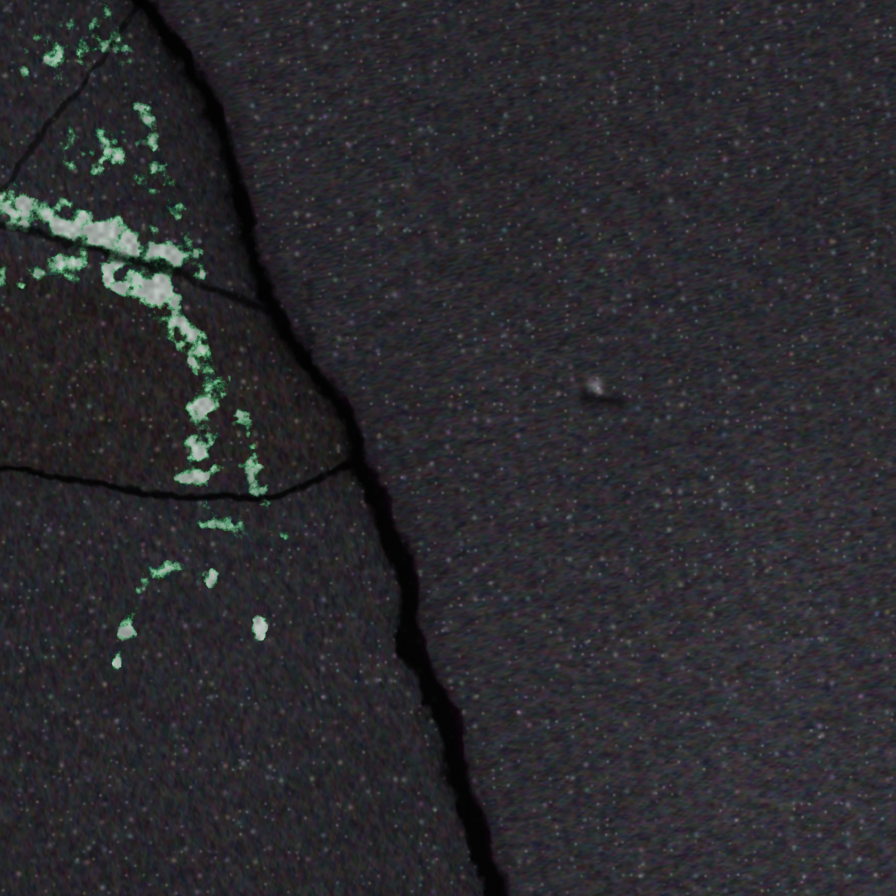
Give the GLSL for this texture, as a WebGL 2 fragment shader.

```glsl
#version 300 es
precision highp float;
// Dark cracked asphalt with the worn remains of pale road paint.
// Cracks and paint are distances to bent lines, frayed by value noise;
// the stone is streaked noise per colour channel plus scattered chips.
uniform vec2 u_resolution;
out vec4 fragColor;

float hash(vec2 p) {
  return fract(sin(dot(p, vec2(127.1, 311.7))) * 43758.5);
}

float noise(vec2 p) {
  vec2 i = floor(p), f = fract(p);
  f = f * f * (3.0 - 2.0 * f);
  return mix(mix(hash(i), hash(i + vec2(1, 0)), f.x),
             mix(hash(i + vec2(0, 1)), hash(i + 1.0), f.x), f.y);
}

float fbm(vec2 p) {
  float sum = 0.0, amp = 0.52;
  for (int i = 0; i < 4; i++) {
    sum += amp * noise(p);
    p = mat2(1.6, 1.2, -1.2, 1.6) * p + 7.3;
    amp *= 0.52;
  }
  return sum;
}

float segment(vec2 p, vec2 a, vec2 b) {
  vec2 ab = b - a;
  return length(p - a - ab * clamp(dot(p - a, ab) / dot(ab, ab), 0.0, 1.0));
}

// Signed distance to a bent line, positive on the left of its direction
float bentLine(vec2 p, vec2 pts[8]) {
  float best = 9.0;
  for (int i = 0; i < 7; i++) {
    vec2 a = pts[i], ab = pts[i + 1] - a, ap = p - a;
    float d = segment(p, a, pts[i + 1]);
    if (d < abs(best)) best = ab.x * ap.y < ab.y * ap.x ? -d : d;
  }
  return best;
}

float glow(float d, float width) {
  return exp(-d * d / (width * width));
}

// Darkening factor of a thin opening
float crease(float d, float width, float depth) {
  return 1.0 - depth * (1.0 - smoothstep(0.001, width, d));
}

float paintDensity(vec2 p) {
  // Solid band and the bent ridge below it
  float v = 0.78 * glow(segment(p, vec2(-0.02, 0.782), vec2(0.19, 0.715)), 0.023);
  float ridge = bentLine(p, vec2[8](vec2(0, 0.69), vec2(0.06, 0.707), vec2(0.13, 0.692),
    vec2(0.18, 0.672), vec2(0.215, 0.622), vec2(0.24, 0.577), vec2(0.225, 0.54), vec2(0.225, 0.475)));
  v = max(v, mix(0.45, 0.68, smoothstep(0.05, 0.15, p.x)) * glow(ridge, 0.017));
  // Thin edge, flank and trail
  v = max(v, 0.43 * glow(segment(p, vec2(0.115, 1), vec2(0.225, 0.69)), 0.013));
  v = max(v, 0.4 * glow(segment(p, vec2(0.268, 0.53), vec2(0.322, 0.36)), 0.016));
  float trail = min(segment(p, vec2(0.205, 0.372), vec2(0.165, 0.355)),
                    segment(p, vec2(0.165, 0.355), vec2(0.127, 0.255)));
  v = max(v, 0.5 * glow(trail, 0.01));
  // Worn patches
  v = max(v, 0.4 * glow(segment(p, vec2(0.05, 0.93), vec2(0.11, 0.96)), 0.035));
  v = max(v, 0.36 * glow(segment(p, vec2(0.1, 0.83), vec2(0.17, 0.81)), 0.04));
  v = max(v, 0.4 * glow(segment(p, vec2(0.23, 0.43), vec2(0.27, 0.41)), 0.022));
  // Drops
  v = max(v, glow(length(p - vec2(0.195, 0.711)), 0.016));
  v = max(v, glow(length(p - vec2(0.176, 0.673)), 0.022));
  v = max(v, 0.75 * glow(length(p - vec2(0.222, 0.476)), 0.023));
  v = max(v, 0.85 * glow(length(p - vec2(0.234, 0.353)), 0.011));
  v = max(v, glow(length(p - vec2(0.286, 0.301)), 0.011));
  return max(v, glow(length(p - vec2(0.13, 0.26)), 0.009));
}

void main() {
  vec2 uv = gl_FragCoord.xy / u_resolution;
  vec2 p = uv + 0.013 * (vec2(fbm(uv * 45.0), fbm(uv * 45.0 + 31.0)) - 0.5);

  // Main crack in two halves; right is one on its right side
  float upper = bentLine(p, vec2[8](vec2(0.145, 1.02), vec2(0.195, 0.948), vec2(0.234, 0.896),
    vec2(0.26, 0.818), vec2(0.276, 0.74), vec2(0.3, 0.668), vec2(0.341, 0.596), vec2(0.388, 0.538)));
  float lower = bentLine(p, vec2[8](vec2(0.388, 0.538), vec2(0.404, 0.479), vec2(0.43, 0.414),
    vec2(0.458, 0.355), vec2(0.456, 0.29), vec2(0.492, 0.215), vec2(0.52, 0.11), vec2(0.562, -0.02)));
  float crack = abs(upper) < abs(lower) ? upper : lower, d = abs(crack);
  float right = smoothstep(-0.01, 0.01, crack);

  // Stone tone and streaked grain
  float light = 0.87 + 0.16 * fbm(uv * 7.0) - 0.05 * (1.0 - right);
  light += 0.22 * right * (1.0 - smoothstep(0.2, 0.9, uv.y)) * smoothstep(0.4, 0.95, uv.x);
  float slab = (1.0 - right) * smoothstep(0.45, 0.48, uv.y) * (1.0 - smoothstep(0.69, 0.73, uv.y + 0.25 * uv.x));
  vec3 col = vec3(0.168, 0.162, 0.182) * light * mix(vec3(1), vec3(0.93, 0.87, 0.8), slab);
  vec2 g = mat2(0.97, -0.24, 0.24, 0.97) * uv * mix(vec2(250, 150), vec2(145, 260), right);
  vec3 grain = vec3(noise(g), noise(g + 53.0), noise(g + 97.0)) - 0.5;
  float shared = noise(g * 0.8 + 11.0) + noise(g * 1.5 + 71.0) - 1.0;
  col += (grain * vec3(0.075, 0.06, 0.065) + 0.055 * shared) * light;

  // Light chips, one chance per cell
  for (float k = 0.0; k < 2.0; k++) {
    vec2 q = uv * (65.0 + 45.0 * k) + 19.0 * k, cell = floor(q);
    vec2 off = fract(q) - 0.3 - 0.4 * vec2(hash(cell + 8.0), hash(cell + 15.0));
    float chip = exp(-28.0 * dot(off, off)) * smoothstep(0.72, 1.0, hash(cell + 3.0));
    col += chip * (0.13 + 0.09 * vec3(hash(cell + 21.0), hash(cell + 22.0), hash(cell + 23.0)));
  }
  // Pit with a bright rim
  col *= 1.0 - 0.5 * glow(segment(p, vec2(0.65, 0.56), vec2(0.69, 0.553)), 0.007);
  col += 0.28 * glow(length(p - vec2(0.664, 0.571)), 0.007);

  // Worn paint with a wider green fringe
  float v = paintDensity(p);
  float wear = v + 1.5 * (fbm(uv * 75.0) - 0.5) * smoothstep(0.0, 0.3, v);
  float core = smoothstep(0.42, 0.8, wear), fringe = smoothstep(0.34, 0.68, wear);
  vec3 paint = vec3(0.66, 0.69, 0.67) * (0.85 + 0.3 * noise(uv * 160.0));
  col = mix(col, paint, vec3(core, fringe, mix(core, fringe, 0.35)));

  // Main crack: shadow, opening and magenta rim
  float rough = fbm(uv * vec2(70, 40));
  col *= 1.0 - 0.3 * (1.0 - right) * exp(-d / 0.04) * smoothstep(0.4, 0.7, uv.y);
  col *= 1.0 - 0.4 * glow(d, 0.02);
  float gap = 0.003 + 0.014 * rough * rough + 0.004 * (1.0 - smoothstep(0.4, 0.55, uv.y));
  col *= 0.15 + 0.85 * smoothstep(gap - 0.003, gap + 0.006, d);
  col += vec3(0.045, 0, 0.04) * glow(crack - 0.012, 0.005) * rough;

  // Side cracks
  vec2 dip = vec2(0.2, 0.445), bend = vec2(0.31, 0.445), joint = vec2(0.2, 0.694);
  float branch = min(segment(p, vec2(-0.02, 0.482), dip),
                     min(segment(p, dip, bend), segment(p, bend, vec2(0.39, 0.479))));
  float seam = min(segment(p, vec2(-0.02, 0.757), joint), segment(p, joint, vec2(0.3, 0.65)));
  col *= crease(branch, 0.006, 0.8) * (1.0 - 0.15 * exp(-branch / 0.015)) * crease(seam, 0.008, 0.65);
  col *= crease(segment(p, vec2(0, 0.785), vec2(0.16, 1)), 0.005, 0.5);
  col *= crease(segment(p, vec2(0.345, 0.59), vec2(0.342, 0.685)), 0.009, 0.6 * rough);
  fragColor = vec4(clamp(col, 0.0, 1.0), 1.0);
}
```
